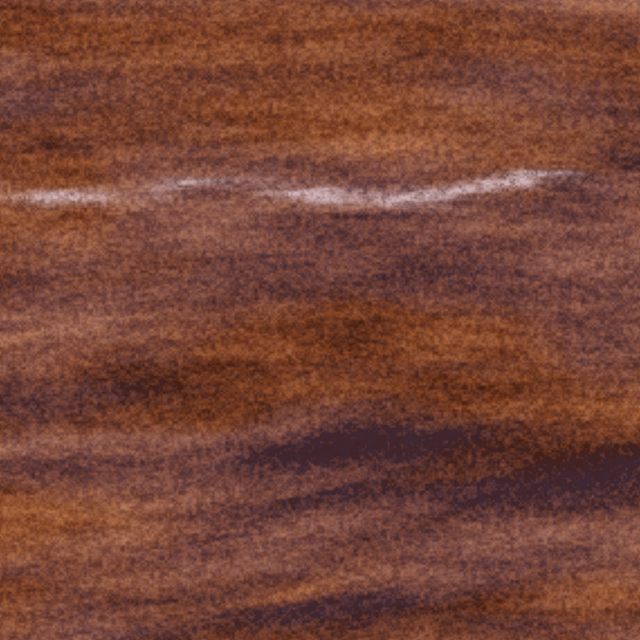
Write a Shadertoy shader that draws this texture.

```glsl
// Polished reddish-brown wood with dark drifting streaks, fine grain and a pale glossy ridge.
#define BAND_CONTRAST 0.95
#define FIBRE_CONTRAST 0.62
#define GRAIN_CONTRAST 0.62
#define GRAIN_SCALE 150.0
#define STREAK_DEPTH 0.50
#define TILT 0.11
#define GLOSS 0.85
#define SHADOW vec3(0.250, 0.125, 0.120)
#define BODY vec3(0.465, 0.252, 0.185)
#define LIGHT vec3(0.650, 0.410, 0.290)
#define SHEEN vec3(0.800, 0.690, 0.710)

// Integer hash of a lattice cell, from 0 to 1
float hash(vec2 cell) {
    uvec2 k = uvec2(ivec2(cell)) * uvec2(1597u, 3571u);
    uint h = (k.x ^ (k.y << 7)) * 747796405u + 289133u;
    h = ((h >> 15) ^ h) * 277803737u;
    h = ((h >> 13) ^ h) * 668265u;
    return float((h ^ (h >> 16)) & 65535u) / 65535.0;
}

// Smooth value noise
float noise(vec2 p) {
    vec2 i = floor(p), f = fract(p);
    f = f * f * (3.0 - 2.0 * f);
    return mix(mix(hash(i), hash(i + vec2(1, 0)), f.x),
               mix(hash(i + vec2(0, 1)), hash(i + vec2(1, 1)), f.x), f.y);
}

// Layered noise
float fbm(vec2 p) {
    float sum = 0.0, weight = 0.533;
    for (int i = 0; i < 4; i++) {
        sum += weight * noise(p);
        p = p * 2.03 + vec2(17.3, 9.1);
        weight *= 0.5;
    }
    return sum;
}

// Soft elongated patch, sheared along its length
float streak(vec2 p, vec2 centre, vec2 size, float slope) {
    vec2 d = p - centre;
    d.y -= slope * d.x;
    d /= size;
    return exp(-dot(d, d));
}

void mainImage(out vec4 fragColor, in vec2 fragCoord) {
    vec2 p = fragCoord / iResolution.xy;

    // Wood flow: level near the top, rising to the right below
    vec2 flow = p;
    flow.y -= TILT * (p.x - 0.5) * (1.0 - smoothstep(0.1, 0.7, p.y));
    flow.y += 0.03 * (noise(p * vec2(3.0, 4.0) + 5.0) - 0.5);
    float bands = fbm(flow * vec2(2.0, 12.0) + vec2(3.7, 21.0)) - 0.5;
    float fibres = fbm(flow * vec2(9.0, 62.0) + vec2(40.0, 8.0)) - 0.5;

    // Main dark streaks, frayed by the fibres
    vec2 frayed = p + vec2(0.0, 0.03 * fibres + 0.02 * bands);
    float dark = 0.5 * streak(frayed, vec2(0.42, 0.89), vec2(0.36, 0.05), 0.0)
               + 0.7 * streak(frayed, vec2(0.62, 0.43), vec2(0.26, 0.02), 0.02)
               + 1.0 * streak(frayed, vec2(0.60, 0.30), vec2(0.30, 0.028), 0.1)
               + 1.0 * streak(frayed, vec2(0.88, 0.25), vec2(0.28, 0.032), 0.16)
               + 0.9 * streak(frayed, vec2(0.45, 0.04), vec2(0.22, 0.02), 0.13)
               + 0.8 * streak(frayed, vec2(0.56, 0.664), vec2(0.14, 0.009), 0.03)
               + 0.5 * streak(frayed, vec2(0.16, 0.39), vec2(0.16, 0.017), -0.03);

    // Warm amber patches between them
    float amber = streak(frayed, vec2(0.5, 0.49), vec2(0.28, 0.05), 0.03)
                + streak(frayed, vec2(0.7, 0.78), vec2(0.5, 0.035), 0.02)
                + 0.7 * streak(frayed, vec2(0.1, 0.18), vec2(0.22, 0.07), 0.1);

    // Fine speckle in two sizes
    vec2 speck = p * GRAIN_SCALE;
    float grain = 0.65 * noise(speck * vec2(0.9, 1.1))
                + 0.5 * noise(speck.yx * 1.9 + 31.0) - 0.575;
    float tint = noise(speck * 0.8 + 77.0) - 0.5;

    float tone = 0.50 + BAND_CONTRAST * bands + FIBRE_CONTRAST * fibres
               + GRAIN_CONTRAST * grain - STREAK_DEPTH * dark * (0.8 + fibres)
               + 0.12 * amber;
    tone = clamp(tone, 0.0, 1.15);

    // Brown ramp, then drift between amber and mauve
    vec3 colour = mix(SHADOW, BODY, min(tone * 2.0, 1.0));
    colour = mix(colour, LIGHT, max(tone * 2.0 - 1.0, 0.0));
    float cool = smoothstep(0.36, 0.66, fbm(flow * vec2(2.2, 7.0) + vec2(11.0, 50.0)));
    cool = clamp(cool + 0.5 * dark - 0.55 * amber, 0.0, 1.0) + 0.4 * tint;
    colour += mix(vec3(0.015, -0.008, -0.045), vec3(0.0, 0.022, 0.060), cool);

    // Wavy glossy ridge with broken brightness
    float ridge = 0.704 + 0.014 * cos(6.2832 * (p.x - 0.35) / 0.49);
    float offset = (p.y - ridge + 0.03 * fibres) / 0.014;
    float glints = 0.3 + 0.8 * smoothstep(0.3, 0.65, noise(vec2(p.x * 9.0, p.y * 45.0) + 2.0));
    glints *= 1.0 - 0.8 * streak(p, vec2(0.21, 0.7), vec2(0.05, 1.0), 0.0);
    glints *= 1.0 - smoothstep(0.82, 1.0, p.x);
    float gloss = GLOSS * exp(-offset * offset) * glints * (0.9 + 0.9 * grain);
    colour = mix(colour, SHEEN, clamp(gloss, 0.0, 1.0));

    fragColor = vec4(clamp(colour, 0.0, 1.0), 1.0);
}
```
